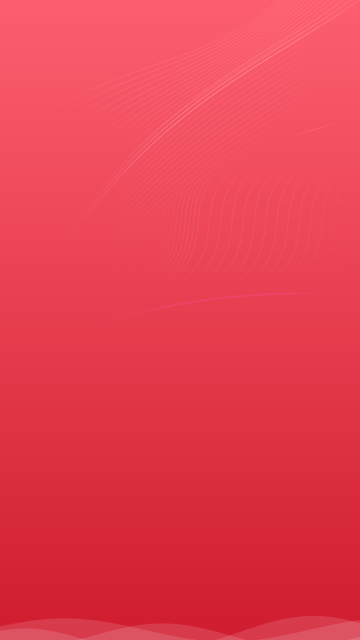
A Shadertoy shader for this background:

```glsl
// Red vertical gradient with ribbons of fine pale lines and low waves.
// Each ribbon is a curved coordinate repeated with fract; the waves are
// cosine profiles blended as translucent layers. Canvas width is one unit.

const vec3 TOP_RED = vec3(0.992, 0.372, 0.438);
const vec3 BOTTOM_RED = vec3(0.815, 0.110, 0.185);
const vec3 LINE_PINK = vec3(1.0, 0.66, 0.70);
const vec3 ARC_PINK = vec3(0.95, 0.27, 0.46);
const vec3 WAVE_WHITE = vec3(1.0, 0.93, 0.94);
const float TAU = 6.2831853;

// Antialiased coverage of a line at distance d
float stroke(float d, float halfWidth, float pixel) {
    return clamp((halfWidth - d) / pixel + 0.5, 0.0, 1.0);
}

// Lines at every whole value of a curved coordinate
float stripes(float phase, float halfWidth, float pixel) {
    float slope = max(length(vec2(dFdx(phase), dFdy(phase))) / pixel, 0.001);
    float d = abs(fract(phase - 0.5) - 0.5) / slope;
    return stroke(d, halfWidth, pixel);
}

// Soft window: rises over a.x..a.y and falls over b.x..b.y
float window(float x, vec2 a, vec2 b) {
    return smoothstep(a.x, a.y, x) * (1.0 - smoothstep(b.x, b.y, x));
}

// Cubic curve through a centre point
float cubic(float x, vec2 centre, float linear, float bend) {
    float u = x - centre.x;
    return centre.y + linear * u + bend * u * u * u;
}

float wave(float x, float peak, float period, float trough, float crest) {
    return mix(trough, crest, 0.5 + 0.5 * cos(TAU * (x - peak) / period));
}

float below(float y, float height, float pixel) {
    return clamp((height - y) / pixel + 0.5, 0.0, 1.0);
}

void mainImage(out vec4 fragColor, in vec2 fragCoord) {
    float pixel = 1.0 / iResolution.x;
    vec2 p = fragCoord * pixel;
    float x = p.x;
    float depth = iResolution.y * pixel - p.y;

    // Background
    vec3 color = mix(BOTTOM_RED, TOP_RED, fragCoord.y / iResolution.y);

    // Upper ribbon, spread between two curves
    float upper = cubic(x, vec2(0.42, 0.184), -0.35, -1.3);
    float spine = cubic(x, vec2(0.80, 0.128), -0.62, -0.72);
    float across = (depth - upper) / (spine - upper);
    float ribbonStart = mix(0.13, 0.36, clamp(across, 0.0, 1.0));
    float ribbon = stripes(across * 14.0, 0.0011, pixel);
    ribbon *= window(across, vec2(-0.02, 0.0), vec2(1.0, 1.02));
    ribbon *= smoothstep(ribbonStart, ribbonStart + 0.20, x);
    color = mix(color, LINE_PINK, 0.19 * ribbon);

    // Bright spine and its companions
    float spineFade = window(x, vec2(0.14, 0.50), vec2(0.72, 1.08));
    for (int i = 0; i < 3; i++) {
        float offset = 0.013 * float(i);
        float d = abs(depth - spine + offset) * 0.76;
        float strength = 0.38 - 0.08 * float(i);
        color = mix(color, LINE_PINK, strength * spineFade * stroke(d, 0.0015, pixel));
    }

    // Fine hatching beneath the spine
    float drop = depth - spine;
    float hatch = stripes(drop * 62.0, 0.0010, pixel);
    hatch *= window(drop, vec2(0.0, 0.01), vec2(0.08, 0.32));
    hatch *= window(x, vec2(0.27, 0.46), vec2(0.72, 0.94));
    color = mix(color, LINE_PINK, 0.17 * hatch);

    // Hanging lines, closer together on the left
    float lean = cubic(depth, vec2(0.62, 0.0), -0.1, -14.0);
    float column = x - lean - 0.55;
    float hanging = stripes(column * 32.0 - 50.0 * max(-column, 0.0), 0.0012, pixel);
    hanging *= window(depth, vec2(0.41, 0.56), vec2(0.70, 0.81));
    hanging *= window(column, vec2(-0.13, -0.02), vec2(0.20, 0.50));
    color = mix(color, LINE_PINK, 0.13 * hanging);

    // Lone arc and short streak
    float arc = 0.815 + 0.26 * (x - 0.84) * (x - 0.84);
    float arcFade = window(x, vec2(0.26, 0.55), vec2(0.76, 0.94));
    color = mix(color, ARC_PINK, 0.65 * arcFade * stroke(abs(depth - arc), 0.0026, pixel));
    float streak = 0.382 - 0.30 * (x - 0.80);
    float streakFade = window(x, vec2(0.78, 0.86), vec2(0.88, 0.96));
    color = mix(color, LINE_PINK, 0.16 * streakFade * stroke(abs(depth - streak), 0.0015, pixel));

    // Translucent waves along the foot
    float longWave = wave(x, 0.18, 0.90, -0.005, 0.060);
    float midWave = wave(x, 0.45, 0.75, -0.020, 0.046);
    float sideWave = wave(x, 0.87, 0.80, -0.020, 0.067);
    sideWave -= 0.035 * (1.0 - smoothstep(0.2, 0.6, x));
    color = mix(color, WAVE_WHITE, 0.14 * below(p.y, longWave, pixel));
    color = mix(color, WAVE_WHITE, 0.14 * below(p.y, midWave, pixel));
    color = mix(color, WAVE_WHITE, 0.14 * below(p.y, sideWave, pixel));

    fragColor = vec4(color, 1.0);
}
```
